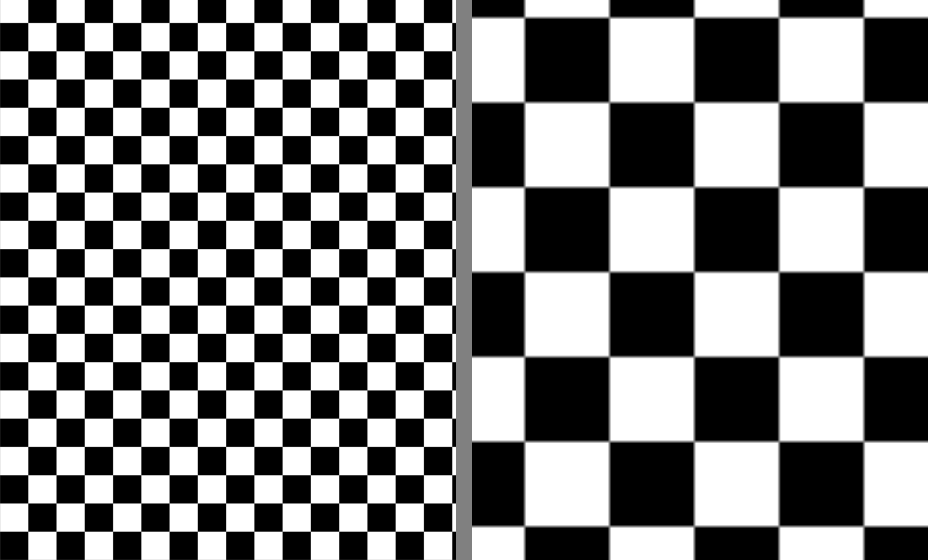
Left, the full canvas; right, a detail of the centre.
Reproduce this pattern procedurally as a WebGL 2 fragment shader.

```glsl
#version 300 es
precision highp float;

uniform vec2 u_resolution;
out vec4 fragColor;

// Checkerboard signal from -1 to 1 along each axis, softened at cell borders
vec2 softAlternation(vec2 cells, float halfEdge) {
  vec2 borderDistance = 0.5 - abs(fract(cells) - 0.5);
  vec2 parity = 1.0 - 2.0 * mod(floor(cells), 2.0);
  return parity * clamp(borderDistance / halfEdge, 0.0, 1.0);
}

void main() {
  // Square cells, measured from the lower left in canvas heights
  float cellSize = 0.05047;
  vec2 cells = gl_FragCoord.xy / u_resolution.y / cellSize;

  // Edge softness never falls below one pixel
  float halfEdge = 0.5 * max(0.0021, 1.0 / u_resolution.y) / cellSize;
  vec2 side = softAlternation(cells, halfEdge);

  // Matching parities are black, differing ones white
  float whiteness = 0.5 - 0.5 * side.x * side.y;
  vec3 black = vec3(0.0);
  vec3 white = vec3(1.0);
  fragColor = vec4(mix(black, white, whiteness), 1.0);
}
```
